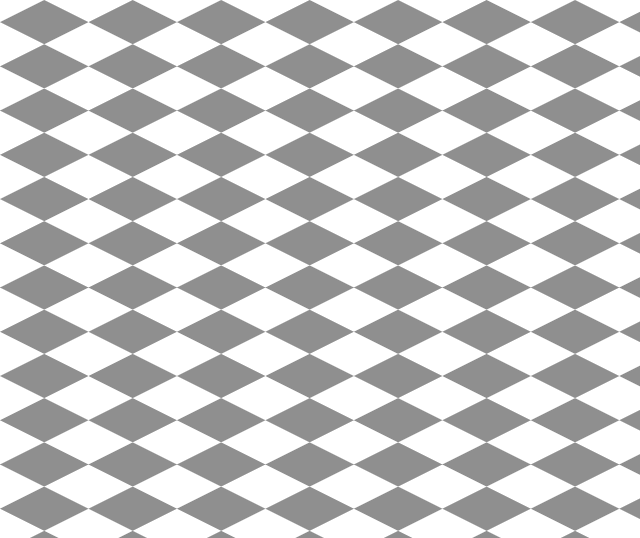
Give the GLSL for this pattern, as a Shadertoy shader.

```glsl
// Flat grey diamonds, twice as wide as tall, touching tip to tip on white.

const float REPEATS_ACROSS = 7.234;   // diamonds over the canvas width
const float DIAMOND_ASPECT = 2.0;     // width over height
const float EDGE_PIXELS = 1.0;        // width of the smoothed edge
const vec3 DIAMOND_COLOR = vec3(0.56);
const vec3 GROUND_COLOR = vec3(1.0);

// Signed distance to the nearest diamond of a grid with the given cell size.
float diamondGrid(vec2 p, vec2 cell) {
    vec2 q = abs(fract(p / cell) - 0.5);
    return (q.x + q.y - 0.5) / length(1.0 / cell);
}

void mainImage(out vec4 fragColor, in vec2 fragCoord) {
    // Units of canvas width, measured from the top left corner.
    vec2 p = vec2(fragCoord.x, iResolution.y - fragCoord.y) / iResolution.x;
    vec2 cell = vec2(1.0, 1.0 / DIAMOND_ASPECT) / REPEATS_ACROSS;

    // Linear coverage across the edge.
    float edge = EDGE_PIXELS / iResolution.x;
    float coverage = clamp(0.5 - diamondGrid(p, cell) / edge, 0.0, 1.0);

    fragColor = vec4(mix(GROUND_COLOR, DIAMOND_COLOR, coverage), 1.0);
}
```
